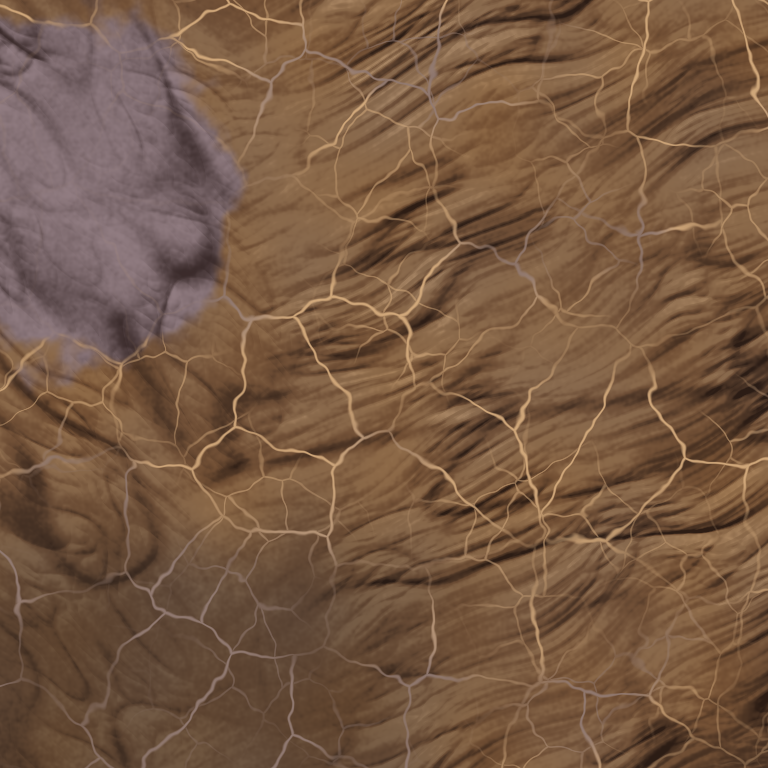
Give the GLSL for this texture, as a Shadertoy shader.

```glsl
// Weathered brown rock with slanted folds, pale branching veins and a lilac mineral patch.

const vec3 SHADOW = vec3(0.17, 0.11, 0.08);
const vec3 UMBER = vec3(0.29, 0.20, 0.14);
const vec3 BROWN = vec3(0.44, 0.31, 0.21);
const vec3 OCHRE = vec3(0.54, 0.41, 0.29);
const vec3 SAND = vec3(0.68, 0.54, 0.40);
const vec3 LILAC_DARK = vec3(0.23, 0.17, 0.17);
const vec3 LILAC = vec3(0.57, 0.49, 0.51);
const vec3 VEIN_WARM = vec3(0.83, 0.67, 0.49);
const vec3 VEIN_COOL = vec3(0.57, 0.48, 0.45);
const vec3 DUSK_TINT = vec3(0.82, 0.85, 0.91);

const float FOLD_ANGLE = 0.47;
const float SIDE_ANGLE = -0.85;
const vec2 FOLD_FREQ = vec2(2.6, 11.0);
const vec2 SIDE_FREQ = vec2(4.0, 8.5);
const vec2 LIGHT_DIR = vec2(-0.45, 0.89);
const float RELIEF = 0.014;
const float RELIEF_STEP = 0.004;
const float CREASE_DEPTH = 0.34;
const float VEIN_WIDTH = 0.0034;
const float GRAIN = 0.07;

vec2 hash2(vec2 p) {
    vec3 a = fract(p.xyx * vec3(0.1031, 0.1030, 0.0973));
    a += dot(a, a.yzx + 33.33);
    return fract((a.xx + a.yz) * a.zy);
}

float corner(vec2 cell, vec2 f, vec2 o) {
    return dot(hash2(cell + o) * 2.0 - 1.0, f - o);
}

// Gradient noise around zero
float noise(vec2 p) {
    vec2 i = floor(p), f = fract(p);
    vec2 u = f * f * f * (f * (f * 6.0 - 15.0) + 10.0);
    float low = mix(corner(i, f, vec2(0, 0)), corner(i, f, vec2(1, 0)), u.x);
    float high = mix(corner(i, f, vec2(0, 1)), corner(i, f, vec2(1, 1)), u.x);
    return mix(low, high, u.y);
}

float fbm(vec2 p) {
    float sum = 0.0, amp = 1.0;
    for (int i = 0; i < 4; i++) {
        sum += amp * noise(p);
        p = mat2(1.6, 1.2, -1.2, 1.6) * p + 7.3;
        amp *= 0.5;
    }
    return sum;
}

// Stretched billow noise: x is height, y marks the deep creases
vec2 folds(vec2 p, float angle, vec2 freq) {
    float c = cos(angle), s = sin(angle);
    vec2 q = mat2(c, -s, s, c) * p * freq;
    q += 0.55 * vec2(noise(p * 6.0), noise(p * 5.0 + 31.0));
    float height = 0.0, amp = 1.0, crease = 0.0;
    for (int i = 0; i < 4; i++) {
        float n = abs(noise(q));
        height += amp * n;
        if (i < 2) crease = max(crease, amp * (1.0 - smoothstep(0.0, 0.09, n)));
        q = q * vec2(1.8, 2.0) + 13.7;
        amp *= 0.52;
    }
    return vec2(height, crease);
}

vec2 terrain(vec2 p, float side) {
    return mix(folds(p, FOLD_ANGLE, FOLD_FREQ), folds(p + 4.0, SIDE_ANGLE, SIDE_FREQ), side);
}

// Distance to the nearest border between random cells
float cellBorder(vec2 p) {
    vec2 base = floor(p), f = fract(p), nearest = vec2(0);
    float best = 9.0, border = 9.0;
    for (int k = 0; k < 9; k++) {
        vec2 o = vec2(k % 3 - 1, k / 3 - 1);
        vec2 r = o + hash2(base + o) - f;
        if (dot(r, r) < best) { best = dot(r, r); nearest = r; }
    }
    for (int k = 0; k < 25; k++) {
        vec2 o = vec2(k % 5 - 2, k / 5 - 2);
        vec2 r = o + hash2(base + o) - f, d = r - nearest;
        if (dot(d, d) > 0.0001) border = min(border, dot(0.5 * (r + nearest), normalize(d)));
    }
    return border;
}

float veins(vec2 p, float cells, float width) {
    float d = cellBorder(p * cells) / cells;
    return 1.0 - smoothstep(0.1 * width, max(width, 1.5 / iResolution.y), d);
}

vec3 rockColor(float t) {
    vec3 c = mix(SHADOW, UMBER, smoothstep(0.0, 0.25, t));
    c = mix(c, BROWN, smoothstep(0.22, 0.50, t));
    c = mix(c, OCHRE, smoothstep(0.46, 0.72, t));
    return mix(c, SAND, smoothstep(0.72, 1.05, t));
}

void mainImage(out vec4 fragColor, in vec2 fragCoord) {
    vec2 uv = fragCoord / iResolution.y;
    float broad = fbm(uv * 3.0 + 5.0);
    float rough = fbm(uv * 9.0 + 20.0);

    // Regions
    float side = 1.0 - smoothstep(0.22, 0.50, uv.x + 0.25 * broad);
    float dusk = smoothstep(0.42, 0.18, uv.y + 0.12 * broad) * smoothstep(0.75, 0.35, uv.x);
    float patchDist = length((uv - vec2(0.09, 0.755)) / vec2(0.215, 0.235));
    float lilac = 1.0 - smoothstep(0.88, 1.06, patchDist + 0.42 * rough + 0.2 * broad);
    float gloom = smoothstep(-0.06, 0.10, uv.x - 0.79 - 1.05 * uv.y + 0.12 * rough);

    // Relief lit from above, dark creases, one long fault across the middle
    vec2 land = terrain(uv, side);
    float slope = (terrain(uv + RELIEF_STEP * LIGHT_DIR, side).x - land.x) / RELIEF_STEP;
    float strength = 0.35 + 0.75 * smoothstep(-0.25, 0.25, noise(uv * 4.5 + 9.0));
    strength *= 1.0 - 0.35 * dusk;
    float fault = uv.y - 0.495 + 0.19 * pow(max(1.0 - uv.x, 0.0), 1.5) + 0.012 * rough;
    float faultLine = smoothstep(0.018, 0.0, abs(fault)) * smoothstep(0.12, 0.42, uv.x);
    float tone = 0.64 + 0.16 * broad + 0.10 * rough;
    tone -= strength * (clamp(RELIEF * slope, -0.22, 0.38) + CREASE_DEPTH * land.y);
    tone -= 0.30 * faultLine + 0.32 * gloom + 0.08 * dusk;
    tone += GRAIN * (noise(uv * 170.0) + noise(uv * 95.0));

    // Stone colours
    vec3 color = rockColor(tone) * mix(vec3(1), DUSK_TINT, dusk);
    color *= 1.0 + vec3(0.05, 0.0, -0.12) * noise(uv * 7.0 + 40.0);
    color = mix(color, mix(LILAC_DARK, LILAC, smoothstep(0.1, 0.82, tone)), lilac);

    // Wandering veins at two scales
    vec2 wander = uv + 0.028 * vec2(fbm(uv * 9.0), fbm(uv * 9.0 + 50.0));
    wander += 0.007 * vec2(noise(uv * 38.0), noise(uv * 38.0 + 70.0));
    float presence = smoothstep(-0.22, 0.12, noise(uv * 6.0 + 60.0));
    float major = veins(wander, 7.0, VEIN_WIDTH) * mix(0.25, 0.95, presence);
    float minor = veins(wander + 3.0, 13.0, 0.75 * VEIN_WIDTH);
    minor *= 0.55 * smoothstep(-0.08, 0.25, noise(uv * 5.0 + 80.0));
    float cool = clamp(dusk + smoothstep(0.0, 0.3, noise(uv * 5.0 + 90.0)), 0.0, 1.0);
    float vein = max(major, minor) * (1.0 - 0.9 * lilac) * (1.0 - 0.6 * gloom);
    color = mix(color, mix(VEIN_WARM, VEIN_COOL, cool), vein);

    fragColor = vec4(clamp(color, 0.0, 1.0), 1.0);
}
```
